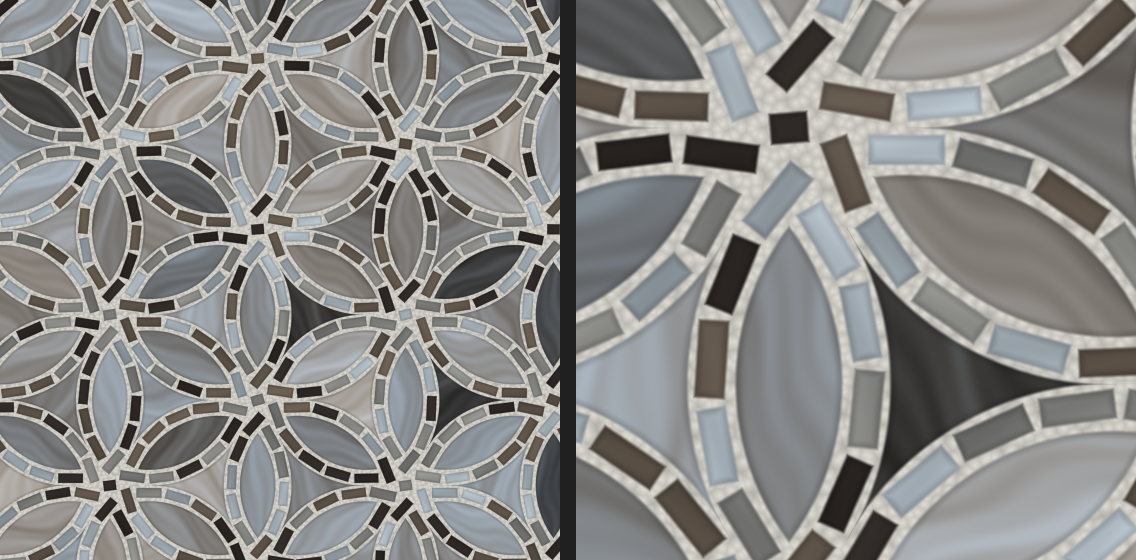
Left, the full canvas; right, a detail of the centre.
This pattern is drawn by a three.js fragment shader. Its source:

```glsl
varying vec2 vUv;

// Layout, in canvas units
const vec2 ORIGIN = vec2(0.196, 0.438);
const float PITCH = 0.305;

// Sizes, in units of the pitch
const float ARC_RADIUS = 0.557;
const float ARC_OFFSET = 0.404;
const float ARC_START = -0.855;
const float TILE_ANGLE = 0.307;
const vec2 TILE_HALF = vec2(0.077, 0.030);
const vec2 HUB_HALF = vec2(0.037, 0.030);
const float GROUT_INNER = 0.049;
const float GROUT_OUTER = 0.045;
const float HUB_CLEARANCE = 0.23;
const float SOFT = 0.0045;

// Colours
const vec3 GROUT = vec3(0.82, 0.81, 0.78);
const vec3 DARK = vec3(0.17, 0.15, 0.14);
const vec3 BROWN = vec3(0.36, 0.32, 0.28);
const vec3 GREY = vec3(0.50, 0.50, 0.49);
const vec3 PALE = vec3(0.62, 0.66, 0.69);
const vec3 WARM = vec3(1.04, 0.99, 0.94);
const vec3 COOL = vec3(0.95, 1.01, 1.07);

const float SQRT3 = 1.7320508;

float hash(vec2 p) {
  return fract(sin(dot(p, vec2(127.1, 311.7))) * 43758.55);
}

vec2 direction(float a) { return vec2(cos(a), sin(a)); }

vec2 rotate(vec2 p, float a) {
  return vec2(p.x * cos(a) - p.y * sin(a), p.x * sin(a) + p.y * cos(a));
}

float fill(float d) { return 1.0 - smoothstep(-SOFT, SOFT, d); }

float bevel(float d) { return 1.0 - 0.16 * smoothstep(-0.018, 0.0, d); }

float box(vec2 p, vec2 halfSize) {
  vec2 q = abs(p) - halfSize;
  return length(max(q, 0.0)) + min(max(q.x, q.y), 0.0);
}

float lens(vec2 p, float radius) {
  return length(vec2(p.x, abs(p.y) + ARC_OFFSET)) - radius;
}

// Distance to the nearest scattered cell point
float cellular(vec2 p) {
  float nearest = 1.0;
  for (int y = -1; y <= 1; y++)
    for (int x = -1; x <= 1; x++) {
      vec2 cell = floor(p) + vec2(x, y);
      vec2 point = cell + vec2(hash(cell), hash(cell + 37.0));
      nearest = min(nearest, length(p - point));
    }
  return nearest;
}

vec3 tileColor(vec2 id) {
  float h = hash(id);
  vec3 c = h < 0.24 ? DARK : h < 0.48 ? BROWN : h < 0.76 ? GREY : PALE;
  return c * mix(0.85, 1.15, hash(id + 5.3));
}

// Marbled glass, streaked along x
vec3 glassColor(vec2 p, vec2 id) {
  float seed = hash(id + 2.7);
  p = rotate(p, 0.7 * (seed - 0.5)) + 9.0 * seed;
  float bend = p.y + 0.05 * sin(5.0 * p.x + 20.0 * seed) + 0.02 * sin(13.0 * p.x + 17.0 * p.y);
  float streak = 0.5 * sin(19.0 * bend) + 0.3 * sin(43.0 * bend + 3.0 * p.x)
    + 0.2 * sin(97.0 * bend - 5.0 * p.x);
  float dark = smoothstep(0.76, 0.92, hash(id + 8.1));
  float tone = 0.56 + 0.20 * (hash(id + 4.9) - 0.5) - 0.31 * dark + 0.085 * streak;
  float tint = clamp(hash(id + 6.4) + 0.3 * streak, 0.0, 1.0);
  return tone * mix(WARM, COOL, tint);
}

void main() {
  vec2 q = (vUv - ORIGIN) / PITCH;

  // Nearest hub of the triangular lattice
  vec2 span = vec2(SQRT3, 1.0);
  vec2 hub = floor(q / span + 0.5) * span;
  vec2 shifted = (floor(q / span) + 0.5) * span;
  if (length(q - shifted) < length(q - hub)) hub = shifted;
  vec2 rel = q - hub;

  vec3 color = GROUT * (1.06 - 0.22 * cellular(vUv * 150.0));
  float outside = 1.0;

  // Six petals around the hub
  for (int k = 0; k < 6; k++) {
    vec2 dir = direction(radians(30.0 + 60.0 * float(k)));
    vec2 middle = hub + 0.5 * dir;
    vec2 id = floor(middle / vec2(SQRT3 * 0.25, 0.25) + 0.5);
    vec2 axis = k < 3 ? dir : -dir;
    vec2 p = vec2(dot(q - middle, axis), dot(q - middle, vec2(-axis.y, axis.x)));

    outside = min(outside, lens(p, ARC_RADIUS + GROUT_OUTER));
    float petal = lens(p, ARC_RADIUS - GROUT_INNER);
    color = mix(color, glassColor(p, id) * bevel(petal), fill(petal));

    // Five straight tiles along each of the two arcs
    for (int side = 0; side < 2; side++) {
      vec2 v = p * (1.0 - 2.0 * float(side)) - vec2(0.0, ARC_OFFSET);
      float angle = atan(v.x, -v.y);
      float index = clamp(floor((angle - ARC_START) / TILE_ANGLE), 0.0, 4.0);
      vec2 tileId = id * 7.0 + vec2(index, 11.0 * float(side) + 0.5);
      float turn = angle - ARC_START - (index + 0.5) * TILE_ANGLE;
      vec2 t = length(v) * vec2(sin(turn), cos(turn)) - vec2(0.0, ARC_RADIUS);
      t = rotate(t, 0.09 * (hash(tileId + 1.9) - 0.5));
      vec2 size = TILE_HALF - vec2(0.007, 0.003) * hash(tileId + 3.1);
      float d = box(t, size);
      float sheen = 1.0 + 0.05 * sin(60.0 * t.y + 12.0 * t.x + 6.0 * hash(tileId));
      color = mix(color, tileColor(tileId) * sheen * bevel(d), fill(d));
    }
  }

  // Concave triangles between petals
  float sector = floor(atan(rel.y, rel.x) / radians(60.0) + 0.5);
  vec2 center = hub + direction(sector * radians(60.0)) / SQRT3;
  vec2 triId = floor(center / vec2(SQRT3 / 6.0, 0.5) + 0.5) + 60.5;
  float triangle = max(-outside, HUB_CLEARANCE - length(rel));
  vec3 triGlass = glassColor(rotate(q - center, 6.28 * hash(triId)), triId);
  color = mix(color, triGlass * bevel(triangle), fill(triangle));

  // Small tile at the hub
  vec2 hubId = floor(hub * vec2(2.0 / SQRT3, 2.0) + 0.5) + 90.5;
  float hubTile = box(rotate(rel, 0.9 * (hash(hubId + 1.3) - 0.5)), HUB_HALF);
  color = mix(color, tileColor(hubId) * bevel(hubTile), fill(hubTile));

  gl_FragColor = vec4(color, 1.0);
}
```
